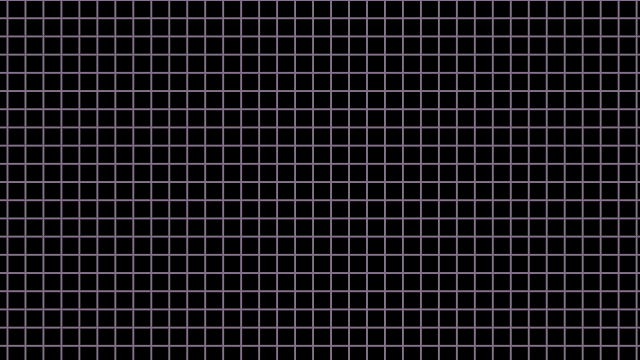
This pattern is drawn by a Shadertoy shader. Its source:

```glsl
// Thin mauve grid on black: two sets of evenly spaced lines.
// Each set is a repeated 1D distance to the nearest line, turned into
// pixel coverage; lengths are in units of the canvas height.

const vec2 PITCH = vec2(0.04993, 0.05055);      // spacing of the lines
const vec2 FIRST_LINE = vec2(0.0208, 0.0394);   // offset from the lower left
const float LINE_WIDTH = 0.0053;
const vec3 LINE_COLOR = vec3(0.525, 0.452, 0.545);
const vec3 BACKGROUND = vec3(0.0);

// Distance on each axis to the nearest of the repeated lines.
vec2 lineDistance(vec2 p, vec2 pitch, vec2 offset) {
    return abs(fract((p - offset) / pitch + 0.5) - 0.5) * pitch;
}

// Share of a pixel covered by a line of the given width.
vec2 lineCoverage(vec2 dist, float width, float pixel) {
    return clamp((0.5 * width - dist) / pixel + 0.5, 0.0, 1.0);
}

void mainImage(out vec4 fragColor, in vec2 fragCoord) {
    float pixel = 1.0 / iResolution.y;
    vec2 p = fragCoord * pixel;

    // Crossings keep the brightness of a single line.
    vec2 coverage = lineCoverage(lineDistance(p, PITCH, FIRST_LINE), LINE_WIDTH, pixel);
    float grid = max(coverage.x, coverage.y);

    fragColor = vec4(mix(BACKGROUND, LINE_COLOR, grid), 1.0);
}
```
